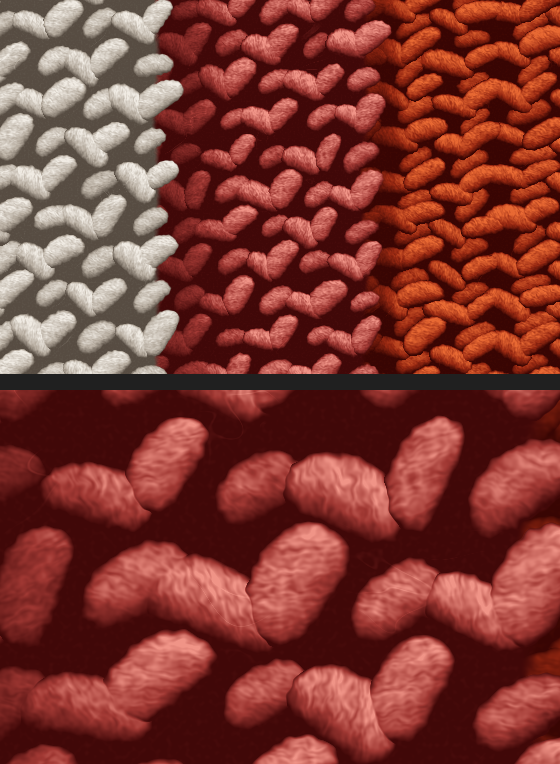
Top, the full canvas; bottom, a detail of the centre.
Give the GLSL for this texture, as a Shadertoy shader.

```glsl
struct Knit {
    float right;         // right border, in canvas heights
    float shadowWidth;   // shade falling in from the panel on the left
    float stagger;       // row shift of every other column
    vec2 pitch;          // stitch spacing
    vec2 strandSize;     // half length and radius
    vec2 tilt;           // angles of the two arms of a stitch
    vec3 deep, mid, lit;
};

const Knit CREAM = Knit(0.455, 0.0, 0.5, vec2(0.132, 0.208), vec2(0.064, 0.036), vec2(-0.6, 0.75),
    vec3(0.34, 0.30, 0.26), vec3(0.71, 0.67, 0.62), vec3(0.94, 0.92, 0.89));
const Knit PINK = Knit(1.012, 0.22, 0.5, vec2(0.115, 0.196), vec2(0.056, 0.033), vec2(-0.42, 0.95),
    vec3(0.25, 0.03, 0.03), vec3(0.63, 0.22, 0.20), vec3(0.94, 0.58, 0.53));
const Knit ORANGE = Knit(1.64, 0.09, 0.25, vec2(0.158, 0.112), vec2(0.064, 0.030), vec2(-0.42, 0.45),
    vec3(0.22, 0.02, 0.01), vec3(0.60, 0.16, 0.07), vec3(0.91, 0.41, 0.20));
const Knit PANELS[3] = Knit[3](ORANGE, PINK, CREAM);
const float LEFT_BORDERS[3] = float[3](1.012, 0.455, -1.0);

const vec3 LIGHT = vec3(0.12, 0.62, 0.78);
const float WARP = 0.022;
const float FUZZ = 0.0045;
const float JITTER = 0.016;
const float CREASE = 0.0025;
const float PLY_COUNT = 210.0;

vec2 hash2(vec2 p) {
    vec3 q = fract(p.xyx * vec3(0.1031, 0.1030, 0.0973));
    q += dot(q, q.yzx + 33.33);
    return fract((q.xx + q.yz) * q.zy);
}

float cornerSlope(vec2 cell, vec2 offset) {
    return dot(hash2(cell) * 2.0 - 1.0, offset);
}

float gradientNoise(vec2 p) {
    vec2 i = floor(p), f = p - i;
    vec2 u = f * f * f * (f * (f * 6.0 - 15.0) + 10.0);
    vec2 e = vec2(1.0, 0.0);
    return mix(mix(cornerSlope(i, f), cornerSlope(i + e, f - e), u.x),
               mix(cornerSlope(i + e.yx, f - e.yx), cornerSlope(i + e.xx, f - e.xx), u.x), u.y);
}

// Brightness of a point on a rounded strand, with twisted plies and fibres
float strandShade(vec2 q, vec2 n, float z, vec2 seed) {
    float diffuse = max(dot(normalize(vec3(n, z + 0.15)), normalize(LIGHT)), 0.0);
    float twist = q.x * 0.75 + q.y * 0.65;
    float ply = sin(twist * PLY_COUNT + seed.x * 6.28);
    float fibre = gradientNoise(vec2(q.y - q.x, twist * 3.0) * 75.0 + seed * 40.0);
    float shade = diffuse * (0.86 + 0.07 * ply + 0.4 * fibre) + 0.08 * (seed.y - 0.5);
    return shade * smoothstep(0.0, 0.65, z);
}

// Returns brightness in x and coverage in y
vec2 knitPanel(Knit k, vec2 p, float pixel) {
    vec2 base = floor(vec2((k.right - p.x) / k.pitch.x, p.y / k.pitch.y));
    float top = -0.06, shade = 0.0, cover = 0.0;
    for (int x = -1; x <= 1; x++)
    for (int y = -2; y <= 1; y++)
    for (int part = 0; part < 3; part++) {
        vec2 cell = base + vec2(x, y);
        if (cell.x < 0.0) continue;
        vec2 seed = hash2(cell + vec2(17.0 * float(part) + 50.0, 90.0 + k.right * 40.0));
        vec2 wear = hash2(seed * 91.0 + cell + 30.0);
        vec2 center = (cell + 0.5) * k.pitch;
        center.x = k.right - center.x;
        center.y += mod(cell.x, 2.0) * k.stagger * k.pitch.y;

        // Two raised arms form the stitch; a sunken strand links the rows
        bool link = part == 2;
        float side = float(part) * 2.0 - 1.0;
        center += link ? vec2(0.1, 0.48) * k.pitch : side * vec2(0.26 * k.pitch.x, 0.011);
        center += (seed - 0.5) * JITTER;
        float angle = (link ? 0.5 : part == 0 ? k.tilt.x : k.tilt.y) + (wear.x - 0.5) * 0.55;
        vec2 size = k.strandSize * (link ? 0.88 : 1.0) * mix(0.86, 1.12, wear.y);

        vec2 along = vec2(cos(angle), sin(angle)), across = vec2(-along.y, along.x);
        vec2 q = vec2(dot(p - center, along), dot(p - center, across));
        vec2 s = q / size;
        s.y += 0.22 * (s.x * s.x - 0.3);
        float d = s.x * s.x * (0.45 + 0.55 * s.x * s.x) + s.y * s.y;
        if (d >= 1.0) continue;

        float z = sqrt(1.0 - d);
        float height = z * size.y + seed.x * 0.010 + (link ? -0.014 : 0.004 * side);
        vec2 n = along * s.x * s.x * s.x * 0.7 + across * s.y;
        float depthShade = mix(0.5, 1.0, smoothstep(-0.008, 0.032, height));
        float blend = smoothstep(-CREASE, CREASE, height - top);
        shade = mix(shade, strandShade(q, n, z, seed) * depthShade, blend);
        top = max(top, height);
        cover = max(cover, smoothstep(0.0, 3.0 * pixel / size.y, 1.0 - d));
    }
    float backing = 1.0 - smoothstep(k.right - 0.045, k.right - 0.025, p.x);
    return vec2(shade, max(cover, backing));
}

void mainImage(out vec4 fragColor, in vec2 fragCoord) {
    vec2 uv = fragCoord / iResolution.y;
    float pixel = 1.0 / iResolution.y;

    // Uneven hand tension and woolly outlines
    vec2 p = uv + WARP * vec2(gradientNoise(uv * 5.0 + 20.0), gradientNoise(uv * 5.0 + 60.0));
    p += FUZZ * vec2(gradientNoise(uv * 85.0 + 9.0), gradientNoise(uv * 85.0 + 140.0));

    // Loose hairs
    float strayLine = abs(gradientNoise(uv * vec2(17.0, 23.0) + 4.0 * gradientNoise(uv * 6.0 + 7.0) + 80.0));
    float hair = (1.0 - smoothstep(0.0, 0.025, strayLine)) * smoothstep(0.1, 0.4, gradientNoise(uv * 9.0 + 33.0));
    float grain = gradientNoise(uv * 190.0 + 11.0);

    vec3 color = vec3(0.0);
    for (int i = 0; i < 3; i++) {
        Knit k = PANELS[i];
        if (p.x > k.right + 0.1) continue;
        vec2 knit = knitPanel(k, p, pixel);
        float edgeShade = mix(0.4, 1.0, smoothstep(0.0, k.shadowWidth + 0.001, p.x - LEFT_BORDERS[i]));
        float tone = clamp(knit.x * edgeShade * 1.12 + 0.07 * grain + 0.12 * hair, 0.0, 1.0);
        vec3 yarn = mix(mix(k.deep, k.mid, min(tone * 2.0, 1.0)), k.lit, max(tone * 2.0 - 1.0, 0.0));
        color = mix(color, yarn, knit.y);
    }
    fragColor = vec4(color, 1.0);
}
```
